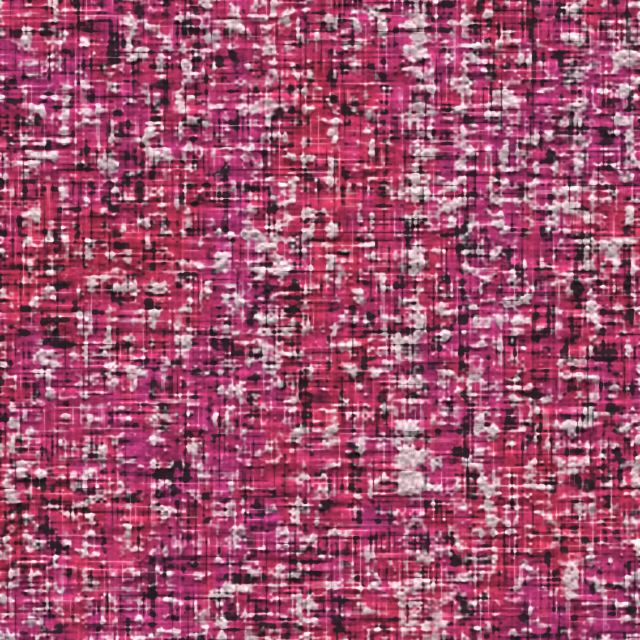
A Shadertoy shader for this texture:

```glsl
const vec3 CRIMSON = vec3(0.78, 0.22, 0.35);
const vec3 MAGENTA = vec3(0.73, 0.23, 0.49);
const vec3 WOOL    = vec3(0.85, 0.79, 0.80);
const vec3 CHARCOAL = vec3(0.14, 0.12, 0.14);

const vec2 WEFT_FLECK = vec2(50.0, 125.0);  // flecks lying along the weft
const vec2 WARP_FLECK = vec2(105.0, 58.0);  // flecks standing along the warp
const vec2 TUFT_FREQ  = vec2(27.0, 68.0);   // broad tufts in the thick columns
const vec2 FINE_FREQ  = vec2(170.0, 190.0);
const float THREADS   = 245.0;              // thin threads per canvas side
const float THREAD_RUN = 20.0;              // thread segments per canvas side
const vec2 TUFT_COLUMNS = vec2(0.64, 0.895);
const vec2 DARK_COLUMNS = vec2(0.47, 0.72);
const float RELIEF_STEP = 0.005;
const float RELIEF = 0.75;

float hash(vec2 p) {
    vec3 q = fract(vec3(p.xyx) * 0.1031);
    q += dot(q, q.yzx + 33.33);
    return fract((q.x + q.y) * q.z);
}

float noise(vec2 p) {
    vec2 i = floor(p), f = fract(p);
    f = f * f * (3.0 - 2.0 * f);
    return mix(mix(hash(i), hash(i + vec2(1, 0)), f.x),
               mix(hash(i + vec2(0, 1)), hash(i + vec2(1, 1)), f.x), f.y);
}

// Soft vertical bands around two positions
float bands(float x, vec2 centers, float width) {
    vec2 d = (x - centers) / width;
    return exp(-d.x * d.x) + exp(-d.y * d.y);
}

// Slight waviness of the yarn
vec2 sway(vec2 p) {
    return p + 0.007 * vec2(0.3, 1.0) * (noise(p * vec2(22, 26)) - 0.5);
}

// Crossed flecks of both yarn directions
float flecks(vec2 p, float seed) {
    return 0.5 * noise(p * WEFT_FLECK + seed) + 0.5 * noise(p * WARP_FLECK + seed + 17.0);
}

// Amount of pale yarn before thresholding
float woolField(vec2 p) {
    float tuft = min(bands(p.x, TUFT_COLUMNS, 0.026), 1.0);
    float stripe = noise(vec2(p.x * 52.0, p.y * 4.0) + 7.0) - 0.5;
    vec2 q = sway(p);
    float fleck = mix(flecks(q, 11.0), noise(q * TUFT_FREQ + 23.0), 0.7 * tuft);
    return 0.75 * fleck + 0.25 * noise(q * FINE_FREQ + 31.0) + 0.23 * stripe + 0.09 * tuft;
}

// Amount of dark yarn before thresholding
float darkField(vec2 p) {
    float stripe = noise(vec2(p.x * 56.0, p.y * 4.0) + 91.0) - 0.5;
    return 0.75 * flecks(p, 57.0) + 0.25 * noise(p * FINE_FREQ + 63.0)
         + 0.2 * stripe + 0.08 * bands(p.x, DARK_COLUMNS, 0.02);
}

// Surface height: wrinkles across the cloth plus raised pale yarn
float height(vec2 p) {
    vec2 q = sway(p);
    float wrinkle = 0.5 * noise(q * vec2(6, 50) + 3.0) + 0.6 * noise(q * vec2(26, 90) + 19.0);
    return wrinkle + 0.6 * smoothstep(0.42, 0.85, woolField(p));
}

void mainImage(out vec4 fragColor, in vec2 fragCoord) {
    vec2 p = fragCoord / iResolution.xy;

    // Thin threads running both ways
    float weft = noise(p * vec2(THREAD_RUN, THREADS) + 5.0);
    float warp = noise(p * vec2(THREADS, THREAD_RUN) + 71.0);
    float grain = noise(p * vec2(200, 260) + 13.0);

    // Dyed ground drifting between red and magenta
    float dye = 0.55 * noise(p * vec2(8, 5) + 2.0) + 0.45 * noise(p * vec2(40, 26) + 8.0);
    vec3 color = mix(CRIMSON, MAGENTA, smoothstep(0.2, 0.9, dye));
    color *= 0.45 + 0.42 * weft + 0.28 * warp + 0.2 * grain;

    // Dark and pale flecks, broken up by the threads
    float weave = 0.26 * (weft - 0.5) + 0.26 * (warp - 0.5);
    float dark = smoothstep(0.56, 0.78, darkField(p) - weave);
    float wool = smoothstep(0.47, 0.78, woolField(p) + weave);
    color = mix(color, CHARCOAL, 0.88 * dark);
    color = mix(color, WOOL * (0.8 + 0.3 * grain), 0.9 * wool);

    // Single stray threads on top
    float paleThread = max(smoothstep(0.82, 0.97, weft), smoothstep(0.82, 0.97, warp));
    float darkThread = max(smoothstep(0.18, 0.04, weft), smoothstep(0.18, 0.04, warp));
    color = mix(color, CHARCOAL, 0.45 * darkThread);
    color = mix(color, WOOL, 0.35 * paleThread);

    // Relief lit from above
    float slope = height(p) - height(p + vec2(0.0, RELIEF_STEP));
    color *= clamp(1.0 + RELIEF * slope, 0.5, 1.25);

    fragColor = vec4(clamp(color, 0.0, 1.0), 1.0);
}
```
